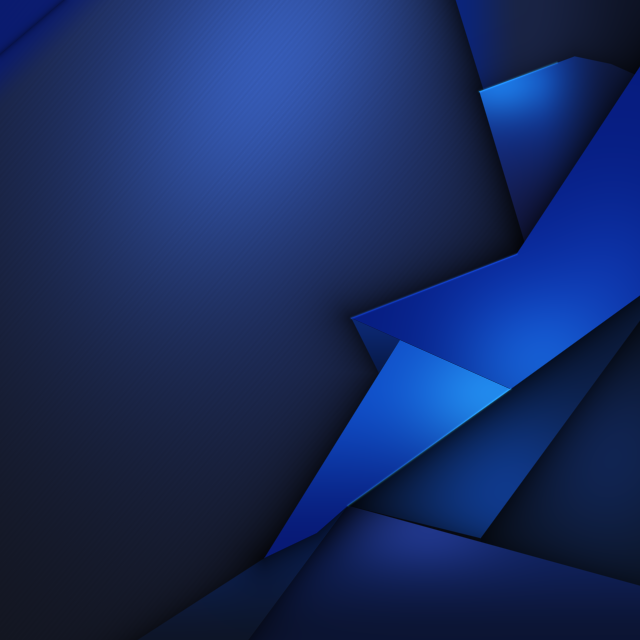
This background is drawn by a WebGL 2 fragment shader. Its source:

```glsl
#version 300 es
precision highp float;
// Folded blue paper ribbon and angular panels over a softly lit, finely brushed backdrop.
uniform vec2 u_resolution;
out vec4 fragColor;

// Corners shared by several panels
const vec2 TIP = vec2(0.549, 0.503);
const vec2 SHOULDER = vec2(0.807, 0.603);
const vec2 FOLD = vec2(0.798, 0.392);
const vec2 NECK = vec2(0.625, 0.469);
const vec2 FOOT = vec2(0.413, 0.128);
const vec2 HEEL = vec2(0.544, 0.210);
const vec2 KNEE = vec2(0.751, 0.159);
const vec2 FLAP = vec2(0.749, 0.857);

float hash(float n) {
  n = fract(n * 0.1031);
  n *= n + 33.33;
  return fract(n * (n + n));
}

float segment(vec2 p, vec2 a, vec2 b) {
  vec2 e = b - a;
  return length(p - a - e * clamp(dot(p - a, e) / max(dot(e, e), 1e-6), 0.0, 1.0));
}

// Signed distance to a polygon, negative inside; repeat a corner for fewer sides
float polygon(vec2 p, vec2 a, vec2 b, vec2 c, vec2 d, vec2 e) {
  vec2 v[5] = vec2[5](a, b, c, d, e);
  float dist = 10.0;
  float side = 1.0;
  for (int i = 0; i < 5; i++) {
    vec2 s = v[i];
    vec2 t = v[(i + 1) % 5];
    dist = min(dist, segment(p, s, t));
    bool crosses = (s.y > p.y) != (t.y > p.y);
    if (crosses && p.x < s.x + (t.x - s.x) * (p.y - s.y) / (t.y - s.y)) side = -side;
  }
  return side * dist;
}

float glow(vec2 p, vec2 center, vec2 radius) {
  vec2 q = (p - center) / radius;
  return exp(-dot(q, q));
}

vec3 shade(vec3 base, float d, float strength, float width) {
  return base * (1.0 - strength * exp(-max(d, 0.0) / width));
}

vec3 fill(vec3 base, float d, vec3 color) {
  float aa = 0.8 / u_resolution.y;
  return mix(base, color, smoothstep(aa, -aa, d));
}

vec3 rim(vec2 p, vec2 a, vec2 b, vec3 color) {
  float d = segment(p, a, b) / 0.0018;
  return color * exp(-d * d);
}

vec3 backdrop(vec2 p) {
  vec2 q = p - vec2(0.42, 0.90);
  vec2 tilted = vec2(q.x - 0.35 * q.y, q.y);
  vec3 color = vec3(0.07, 0.075, 0.10);
  color += vec3(0.06, 0.13, 0.34) * glow(q, vec2(0), vec2(0.54, 0.67));
  color += vec3(0.08, 0.15, 0.27) * glow(tilted, vec2(0), vec2(0.20, 0.30));
  // Brushed diagonal lines
  float s = dot(p, vec2(-0.77, 0.64)) * 150.0 + 200.0;
  float wave = abs(fract(s) - 0.5) * 4.0 - 1.0;
  color *= 1.0 + wave * (0.012 + 0.022 * hash(floor(s)));
  // Blue corner with a dark crease
  float corner = dot(p - vec2(0.0, 0.837), vec2(-0.69, 0.72));
  color = mix(color, vec3(0.03, 0.10, 0.46), 0.85 * smoothstep(-0.01, 0.06, corner));
  float crease = segment(p, vec2(0.0, 0.915), vec2(0.10, 1.0));
  return shade(color, crease, 0.35, 0.005);
}

vec3 upperPanels(vec3 color, vec2 p) {
  float panel = polygon(p, vec2(0.65, 1.2), vec2(1.3, 1.2), vec2(1.3, 0.6), vec2(0.824, 0.6), vec2(0.824, 0.638));
  vec3 slate = mix(vec3(0.04, 0.14, 0.48), vec3(0.10, 0.14, 0.27), smoothstep(0.71, 0.82, p.x));
  slate *= 1.0 - 0.4 * smoothstep(0.82, 1.0, p.x);
  color = fill(shade(color, panel, 0.65, 0.045), panel, slate);

  float flap = polygon(p, FLAP, vec2(0.898, 0.912), vec2(0.955, 0.90), vec2(1.0, 0.88), vec2(0.82, 0.62));
  vec3 sheen = mix(vec3(0.09, 0.12, 0.33), vec3(0.06, 0.20, 0.60), smoothstep(0.64, 0.88, p.y));
  sheen += vec3(0.05, 0.27, 0.30) * glow(p, vec2(0.78, 0.87), vec2(0.09, 0.055));
  sheen = mix(sheen, vec3(0.07, 0.12, 0.30), smoothstep(0.84, 0.96, p.x));
  color = fill(shade(color, flap, 0.3, 0.02), flap, sheen);
  return color + rim(p, FLAP, vec2(0.87, 0.902), vec3(0.05, 0.20, 0.25));
}

vec3 lowerPanels(vec3 color, vec2 p) {
  float night = polygon(p, KNEE, vec2(1.06, 0.581), vec2(1.3, 0.5), vec2(1.3, 0.0), vec2(0.75, 0.0));
  vec3 navy = vec3(0.045, 0.075, 0.13) + vec3(0.02, 0.07, 0.20) * glow(p, vec2(0.94, 0.30), vec2(0.16, 0.18));
  color = fill(color, night, navy);

  float middle = polygon(p, HEEL, KNEE, vec2(1.06, 0.581), vec2(1.06, 0.581), HEEL);
  vec3 steel = vec3(0.05, 0.12, 0.27) + vec3(0.01, 0.11, 0.29) * glow(p, vec2(0.78, 0.23), vec2(0.15, 0.17));
  color = fill(shade(color, middle, 0.5, 0.03), middle, steel);

  float base = polygon(p, HEEL, vec2(1.2, 0.03), vec2(1.2, -0.2), vec2(0.24, -0.2), HEEL);
  vec3 indigo = mix(vec3(0.045, 0.08, 0.20), vec3(0.06, 0.13, 0.36), smoothstep(0.0, 0.15, p.y));
  indigo += vec3(0.07, 0.09, 0.20) * glow(p, vec2(0.66, 0.18), vec2(0.13, 0.07));
  color = fill(shade(color, base, 0.35, 0.025), base, indigo);

  float strip = polygon(p, vec2(-0.095, -0.2), FOOT, vec2(0.495, 0.167), HEEL, vec2(0.24, -0.2));
  vec3 dusk = mix(vec3(0.05, 0.08, 0.15), vec3(0.05, 0.15, 0.40), smoothstep(-0.02, 0.19, p.y));
  return fill(shade(color, strip, 0.45, 0.025), strip, dusk);
}

vec3 ribbon(vec3 color, vec2 p) {
  float band = polygon(p, SHOULDER, TIP, FOLD, vec2(1.2, 0.683), vec2(1.2, 1.2));
  float tail = polygon(p, NECK, FOLD, HEEL, vec2(0.495, 0.167), FOOT);
  float tuck = polygon(p, TIP, NECK, vec2(0.592, 0.417), vec2(0.592, 0.417), TIP);
  color = shade(color, min(band, min(tail, tuck)), 0.6, 0.035);

  vec3 deep = vec3(0.025, 0.11, 0.50) + vec3(0.01, 0.04, 0.10) * glow(p, vec2(0.80, 0.53), vec2(0.15, 0.15));
  deep += vec3(0.05, 0.22, 0.24) * glow(p, vec2(0.84, 0.42), vec2(0.14, 0.12));
  deep += vec3(0.02, 0.07, 0.12) * glow(p, vec2(0.97, 0.56), vec2(0.12, 0.16));
  vec3 bright = mix(vec3(0.03, 0.10, 0.46), vec3(0.06, 0.30, 0.78), smoothstep(0.14, 0.40, p.y));
  bright += vec3(0.07, 0.24, 0.15) * glow(p, vec2(0.77, 0.38), vec2(0.12, 0.10));
  color = fill(color, tuck, vec3(0.04, 0.14, 0.40) * mix(0.7, 1.1, smoothstep(0.41, 0.50, p.y)));
  color = fill(color, tail, bright);
  color = fill(color, band, deep);
  // Lit paper edges
  color += rim(p, TIP, SHOULDER, vec3(0.04, 0.12, 0.28));
  return color + rim(p, HEEL, FOLD, vec3(0.06, 0.18, 0.18));
}

void main() {
  vec2 p = gl_FragCoord.xy / u_resolution;
  vec3 color = backdrop(p);
  color = upperPanels(color, p);
  color = lowerPanels(color, p);
  color = ribbon(color, p);
  fragColor = vec4(color, 1.0);
}
```
